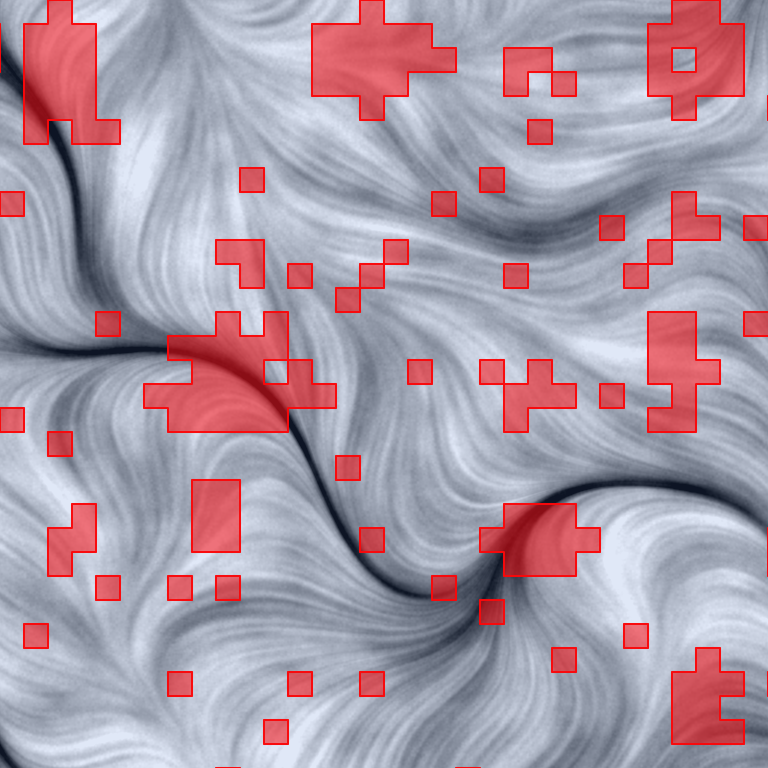
This texture is drawn by a WebGL 1 fragment shader. Its source:

```glsl
precision highp float;
uniform vec2 u_resolution;

// Flow
const int TRACE_STEPS = 36;
const float STEP_LENGTH = 0.007;
const float WAVE_STRENGTH = 6.5;
const float FINE_SCALE = 110.0;
const float BROAD_SCALE = 26.0;
const float FINE_GAIN = 1.2;
const float BROAD_GAIN = 1.0;
const float SPECKLE_GAIN = 0.05;

// Tone
const float BASE_TONE = 0.63;
const float CREASE_DEPTH = 0.42;
const float HALO_DEPTH = 0.11;
const vec3 COOL_TINT = vec3(0.0, 0.03, 0.09);

// Marked cells
const float GRID = 32.0;
const float CLUSTER_CELLS = 6.4;
const float CLUSTER_REACH = 0.48;
const float CLUSTER_FILL = 0.85;
const float STRAY_FILL = 0.04;
const float LINE_HALF_WIDTH = 0.0013;
const float FILL_OPACITY = 0.53;
const vec3 RED = vec3(0.98, 0.03, 0.04);

vec3 hash3(vec2 p) {
  vec3 q = fract(p.xyx * vec3(0.1031, 0.1030, 0.0973));
  q += dot(q, q.yxz + 33.33);
  return fract((q.xxy + q.yzz) * q.zyx);
}

// Cellular noise: soft jittered dots of random sign, zero on average
float dots(vec2 p) {
  vec2 base = floor(p - 0.5);
  float sum = 0.0;
  for (int j = 0; j < 2; j++) {
    for (int i = 0; i < 2; i++) {
      vec2 cell = base + vec2(float(i), float(j));
      vec3 h = hash3(cell + 57.0);
      vec2 d = p - cell - 0.25 - 0.5 * h.xy;
      float k = max(1.0 - dot(d, d) / 0.5625, 0.0);
      sum += (h.z - 0.5) * k * k;
    }
  }
  return sum;
}

// Layered sines: x is the flow angle, yz its gradient
vec3 flowAngle(vec2 p) {
  vec3 a = vec3(0.3, 0.0, 0.0);
  for (int i = 0; i < 6; i++) {
    float n = float(i);
    float freq = 5.0 + 3.0 * n;
    vec2 dir = vec2(cos(2.4 * n + 1.1), sin(2.4 * n + 1.1));
    float phase = freq * dot(dir, p) + 1.7 * n * n + 0.6;
    a.x += WAVE_STRENGTH / freq * sin(phase);
    a.yz += WAVE_STRENGTH * dir * cos(phase);
  }
  return a;
}

// Streaks smeared upstream; creases darken where the flow converges
float flowTone(vec2 start) {
  vec2 p = start;
  float spread = 0.0;
  float streak = 0.0;
  float total = 0.0;
  for (int i = 0; i < TRACE_STEPS; i++) {
    vec3 a = flowAngle(p);
    vec2 dir = vec2(cos(a.x), sin(a.x));
    float weight = 1.0 - float(i) / float(TRACE_STEPS);
    float grain = FINE_GAIN * dots(p * FINE_SCALE) + BROAD_GAIN * dots(p * BROAD_SCALE + 9.0);
    streak += weight * grain * min(1.0, exp(spread));
    total += weight;
    spread += STEP_LENGTH * dot(a.yz, vec2(-dir.y, dir.x));
    p -= STEP_LENGTH * dir;
  }
  float crease = smoothstep(0.7, 3.6, -spread);
  float halo = smoothstep(-0.5, 1.6, -spread);
  float tone = BASE_TONE + streak / total + 0.03 * clamp(spread, -2.0, 2.0);
  tone += SPECKLE_GAIN * dots(start * 260.0);
  return clamp(tone - CREASE_DEPTH * crease - HALO_DEPTH * halo, 0.05, 0.88);
}

// 1 for a marked cell: ragged clusters plus a few strays
float marked(vec2 cell) {
  vec2 q = (cell + 0.5) / CLUSTER_CELLS;
  vec3 h = hash3(floor(q) + 211.0);
  float stretch = mix(0.75, 1.35, fract(h.x * 7.0 + h.y));
  vec2 d = (fract(q) - 0.35 - 0.3 * h.xy) * vec2(stretch, 1.0 / stretch);
  float inside = step(length(d), CLUSTER_REACH * h.z * h.z);
  return step(hash3(cell + 91.0).x, mix(STRAY_FILL, CLUSTER_FILL, inside));
}

void main() {
  vec2 p = gl_FragCoord.xy / u_resolution.y;
  vec3 color = vec3(flowTone(p)) + COOL_TINT;

  // Fill, and distance to the nearest cell of the other kind
  vec2 cell = floor(p * GRID);
  vec2 local = fract(p * GRID) - 0.5;
  float own = marked(cell);
  float edge = 1.0;
  for (int j = -1; j <= 1; j++) {
    for (int i = -1; i <= 1; i++) {
      vec2 o = vec2(float(i), float(j));
      float gap = length(max(abs(local - o) - 0.5, 0.0));
      edge = min(edge, mix(1.0, gap, abs(marked(cell + o) - own)));
    }
  }
  float aa = 0.6 / u_resolution.y;
  float line = 1.0 - smoothstep(LINE_HALF_WIDTH - aa, LINE_HALF_WIDTH + aa, edge / GRID);
  color = mix(color, RED, max(own * FILL_OPACITY, line));
  gl_FragColor = vec4(color, 1.0);
}
```
